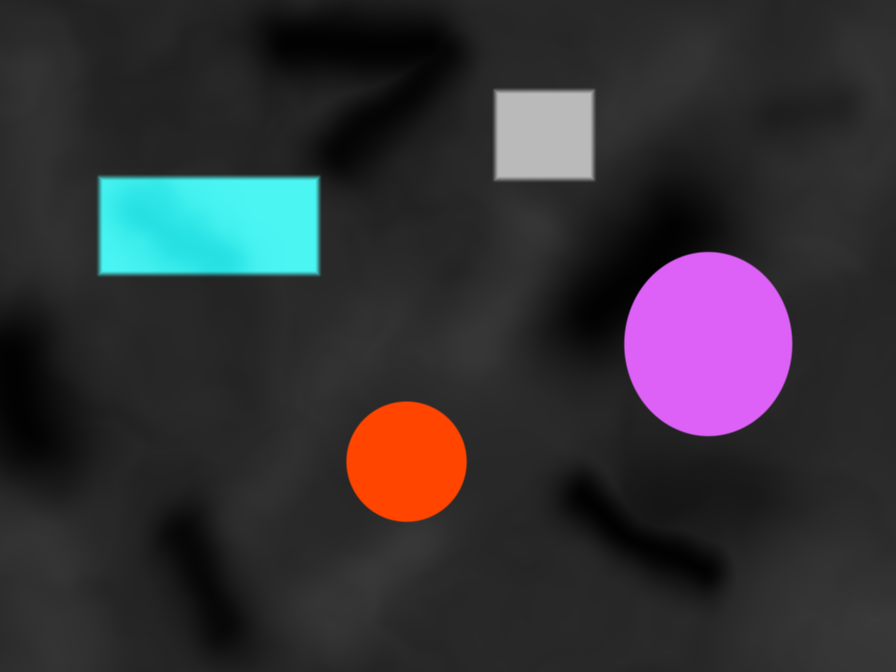
Give the GLSL for this background, as a WebGL 2 fragment shader.

```glsl
#version 300 es
precision highp float;
// Four flat shapes over a dark, smoky backdrop of warped gradient noise.

uniform vec2 u_resolution;
out vec4 fragColor;

vec2 hashGradient(vec2 cell) {
    vec2 q = vec2(dot(cell, vec2(127.1, 311.7)), dot(cell, vec2(269.5, 183.3)));
    return 2.0 * fract(sin(q) * 43758.5) - 1.0;
}

float gradientNoise(vec2 p) {
    vec2 i = floor(p), f = fract(p);
    vec2 u = f * f * f * (f * (f * 6.0 - 15.0) + 10.0);
    vec2 e = vec2(0.0, 1.0);
    float low = mix(dot(hashGradient(i), f), dot(hashGradient(i + e.yx), f - e.yx), u.x);
    float high = mix(dot(hashGradient(i + e), f - e), dot(hashGradient(i + 1.0), f - 1.0), u.x);
    return mix(low, high, u.y);
}

float fbm(vec2 p) {
    float sum = 0.0, amplitude = 0.5;
    for (int i = 0; i < 3; i++) {
        sum += amplitude * gradientNoise(p);
        p = mat2(1.6, 1.2, -1.2, 1.6) * p + 7.3;
        amplitude *= 0.5;
    }
    return sum;
}

// Soft wisp of smoke along the segment a-b
float wisp(vec2 p, vec2 a, vec2 b, float width) {
    vec2 ab = b - a;
    float t = clamp(dot(p - a, ab) / dot(ab, ab), 0.0, 1.0);
    float d = length(p - a - ab * t) / width;
    return exp(-d * d);
}

float boxDistance(vec2 p, vec2 halfSize) {
    vec2 d = abs(p) - halfSize;
    return length(max(d, 0.0)) + min(max(d.x, d.y), 0.0);
}

float cover(float distance, float softness) {
    return 1.0 - smoothstep(-softness, softness, distance);
}

float smoke(vec2 p) {
    // Bend the space so that the wisps curl
    vec2 warp = vec2(fbm(p * 4.0 + 3.1), fbm(p * 4.0 + 17.6));
    vec2 q = p + 0.07 * warp;
    float light = 0.152 + 0.07 * fbm(q * 3.0 + 2.5 * warp);

    // Pale wisps
    light += 0.06 * wisp(q, vec2(0.93, 0.82), vec2(1.04, 0.91), 0.07);
    light += 0.06 * wisp(q, vec2(0.80, 0.66), vec2(0.71, 0.49), 0.06);
    light += 0.04 * wisp(q, vec2(0.57, 0.53), vec2(0.38, 0.24), 0.06);
    light += 0.06 * wisp(q, vec2(0.62, 0.20), vec2(0.49, 0.08), 0.06);
    light += 0.06 * wisp(q, vec2(1.33, 0.02), vec2(1.22, 0.11), 0.17);
    light += 0.05 * wisp(q, vec2(0.03, 0.20), vec2(0.10, 0.02), 0.08);
    light += 0.04 * wisp(q, vec2(0.05, 0.88), vec2(0.09, 0.62), 0.07);
    light += 0.04 * wisp(q, vec2(1.32, 0.92), vec2(1.22, 0.68), 0.09);

    // Dark hollows
    float dark = wisp(q, vec2(0.42, 0.94), vec2(0.63, 0.93), 0.053);
    dark = max(dark, 0.9 * wisp(q, vec2(0.65, 0.92), vec2(0.51, 0.77), 0.045));
    dark = max(dark, wisp(q, vec2(0.88, 0.53), vec2(1.00, 0.68), 0.085));
    dark = max(dark, wisp(q, vec2(0.01, 0.47), vec2(0.04, 0.36), 0.085));
    dark = max(dark, wisp(q, vec2(0.86, 0.26), vec2(0.94, 0.19), 0.040));
    dark = max(dark, wisp(q, vec2(0.94, 0.19), vec2(1.04, 0.15), 0.040));
    dark = max(dark, 0.85 * wisp(q, vec2(0.28, 0.20), vec2(0.35, 0.07), 0.05));
    dark = max(dark, 0.45 * wisp(q, vec2(1.00, 0.25), vec2(1.10, 0.24), 0.10));
    dark = max(dark, 0.35 * wisp(q, vec2(1.17, 0.83), vec2(1.25, 0.84), 0.04));
    return max(light, 0.0) * (1.0 - 0.95 * dark);
}

void main() {
    vec2 p = gl_FragCoord.xy / u_resolution.y;
    // Keep the layout centred at other aspect ratios
    p.x += 0.5 * (4.0 / 3.0 - u_resolution.x / u_resolution.y);
    float pixel = 1.0 / u_resolution.y;
    float blur = max(0.006, pixel);
    vec3 color = vec3(smoke(p));

    // Cyan bar with a faint cloudy tint
    vec2 cloud = p + 0.05 * fbm(p * 9.0);
    float shade = wisp(cloud, vec2(0.21, 0.685), vec2(0.32, 0.605), 0.05);
    vec3 cyan = mix(vec3(0.29, 0.96, 0.95), vec3(0.15, 0.88, 0.89), shade);
    color = mix(color, cyan, cover(boxDistance(p - vec2(0.311, 0.664), vec2(0.163, 0.072)), blur));

    // Grey block
    float block = boxDistance(p - vec2(0.810, 0.799), vec2(0.073, 0.066));
    color = mix(color, vec3(0.73), cover(block, blur));

    // Violet ellipse, its distance scaled by the gradient
    vec2 radii = vec2(0.125, 0.137), r = (p - vec2(1.054, 0.488)) / radii;
    float ellipse = (dot(r, r) - 1.0) / (2.0 * length(r / radii) + 0.001);
    color = mix(color, vec3(0.87, 0.38, 0.97), cover(ellipse, 1.2 * pixel));

    // Orange disc
    float disc = length(p - vec2(0.605, 0.313)) - 0.0895;
    color = mix(color, vec3(1.0, 0.27, 0.0), cover(disc, 1.2 * pixel));

    fragColor = vec4(color, 1.0);
}
```
